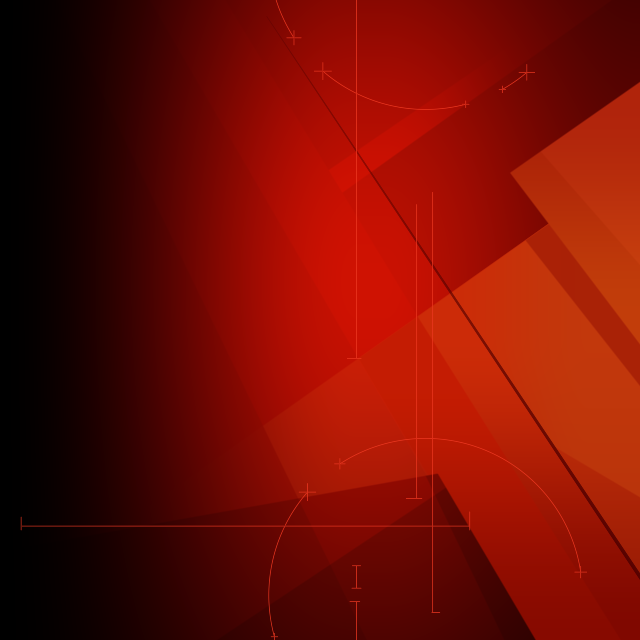
Give the GLSL for this background, as a Shadertoy shader.

```glsl
const vec3 LINE_RED = vec3(0.93, 0.22, 0.13);
const vec3 GROOVE = vec3(0.32, 0.0, 0.0);

// Soft coverage of the half plane to the left of the direction a -> b.
float side(vec2 p, vec2 a, vec2 b, float soft) {
    vec2 d = normalize(b - a), q = p - a;
    return smoothstep(-soft, soft, d.x * q.y - d.y * q.x);
}

float segmentDistance(vec2 p, vec2 a, vec2 b) {
    vec2 d = b - a, q = p - a;
    return length(q - d * clamp(dot(q, d) / dot(d, d), 0.0, 1.0));
}

float ink(float dist, float halfWidth, float px) {
    return 1.0 - smoothstep(halfWidth - 0.5 * px, halfWidth + 0.5 * px, dist);
}

// Distance to a segment with a cap across its end; reach spans the cap.
float ruler(vec2 p, vec2 a, vec2 b, vec2 reach) {
    vec2 d = normalize(b - a), n = vec2(-d.y, d.x);
    float cap = segmentDistance(p, b + n * reach.x, b + n * reach.y);
    return min(segmentDistance(p, a, b), cap);
}

float plusMark(vec2 p, vec2 c, float size) {
    vec2 q = abs(p - c);
    return min(length(vec2(max(q.x - size, 0.0), q.y)),
               length(vec2(q.x, max(q.y - size, 0.0))));
}

// Distance to an arc with a plus mark at each end.
float markedArc(vec2 p, vec2 c, float radius, vec2 angles, vec2 marks) {
    vec2 q = p - c;
    float middle = 0.5 * (angles.x + angles.y);
    float spread = 0.5 * abs(angles.y - angles.x);
    float along = dot(q, vec2(cos(middle), sin(middle)));
    float d = along > length(q) * cos(spread) ? abs(length(q) - radius) : 1.0;
    vec2 first = c + radius * vec2(cos(angles.x), sin(angles.x));
    vec2 last = c + radius * vec2(cos(angles.y), sin(angles.y));
    return min(d, min(plusMark(p, first, marks.x), plusMark(p, last, marks.y)));
}

// Red glow fading to black on the left and to maroon on the right.
vec3 glow(vec2 p) {
    float red = 0.78 * smoothstep(0.0, 0.56, p.x);
    red *= exp(-2.0 * (p.y - 0.56) * (p.y - 0.56));
    red *= mix(1.0, 0.55, smoothstep(0.6, 1.0, p.x));
    return vec3(red, 0.11 * red * red, 0.01 * red);
}

vec3 panels(vec2 p, float px) {
    vec3 base = glow(p);
    vec3 col = base;
    float leftEdge = side(p, vec2(0.297, 0.570), vec2(0.573, 0.0), px);
    float midEdge = side(p, vec2(0.234, 1.0), vec2(0.560, 0.440), px);
    float bandEdge = side(p, vec2(0.352, 1.0), vec2(0.651, 0.508), px);
    float grooveSide = side(p, vec2(0.417, 0.974), vec2(1.0, 0.099), px);

    // Faint upper facets
    col *= mix(0.95, 1.0, leftEdge) * mix(1.0, 1.04, midEdge) * mix(1.0, 0.97, bandEdge);
    float underUpper = side(p, vec2(0.807, 0.935), vec2(0.560, 0.766), px);
    float underLower = side(p, vec2(0.710, 0.824), vec2(0.482, 0.661), px);
    float fade = 1.0 - smoothstep(0.65, 0.82, p.x);
    col *= 1.0 + 0.08 * underUpper * (1.0 - underLower) * fade * bandEdge;
    col *= 1.0 - 0.08 * underLower * grooveSide;

    // Broad lower sheet and its beams
    float sheet = side(p, vec2(0.853, 0.647), vec2(0.560, 0.440), px);
    float beam = sheet * side(p, vec2(0.560, 0.440), vec2(0.684, 0.232), px);
    float band = sheet * side(p, vec2(0.651, 0.508), vec2(0.970, 0.0), px);
    col += vec3(0.03, 0.055, 0.015) * sheet * mix(0.25, 1.0, leftEdge) * smoothstep(0.2, 0.55, p.x);
    vec3 beamColor = mix(vec3(0.53, 0.04, 0.0), vec3(0.77, 0.11, 0.01), smoothstep(0.0, 0.42, p.y));
    vec3 bandColor = mix(vec3(0.50, 0.03, 0.0), vec3(0.80, 0.17, 0.03), smoothstep(0.0, 0.48, p.y));
    col = mix(col, beamColor, beam);
    col = mix(col, bandColor, band);
    float crossEdge = side(p, vec2(0.742, 0.375), vec2(1.0, 0.223), px);
    float amber = band * grooveSide * smoothstep(0.68, 0.92, p.x);
    col = mix(col, vec3(0.75, 0.23, 0.05), amber * mix(0.35, 0.8, crossEdge));
    float shadow = sheet * side(p, vec2(0.823, 0.622), vec2(1.0, 0.397), px);
    col = mix(col, vec3(0.64, 0.11, 0.02), 0.8 * shadow);

    // Dark wedge at the bottom
    float wedge = side(p, vec2(0.684, 0.260), vec2(0.234, 0.180), px)
                * side(p, vec2(0.837, 0.0), vec2(0.684, 0.260), px);
    float strip = side(p, vec2(0.677, 0.232), vec2(0.788, 0.0), px);
    float deep = side(p, vec2(0.560, 0.147), vec2(0.339, 0.0), px);
    vec3 wedgeColor = base * mix(0.80, 0.88, leftEdge) * mix(1.0, 0.86, strip) * mix(1.0, 0.84, deep);
    col = mix(col, wedgeColor, wedge);

    // Tapered groove
    vec2 top = vec2(0.417, 0.974), bottom = vec2(1.0, 0.099);
    float t = clamp((p.x - top.x) / (bottom.x - top.x), 0.0, 1.0);
    float groove = ink(segmentDistance(p, top, bottom + 0.1 * (bottom - top)), mix(0.0007, 0.003, t), px);
    col = mix(col, GROOVE, groove * mix(0.35, 0.9, t));

    // Raised panel at the right
    float raised = side(p, vec2(1.0, 0.872), vec2(0.797, 0.730), px)
                 * side(p, vec2(0.797, 0.730), vec2(1.0, 0.462), px);
    float facet = side(p, vec2(0.846, 0.762), vec2(1.0, 0.586), px);
    vec3 raisedColor = mix(vec3(0.76, 0.24, 0.04), vec3(0.66, 0.12, 0.03), smoothstep(0.5, 0.85, p.y));
    return mix(col, raisedColor + facet * vec3(0.03, 0.02, 0.015), raised);
}

float drafting(vec2 p) {
    // Rulers
    float d = ruler(p, vec2(0.557, 1.1), vec2(0.557, 0.440), vec2(-0.014, 0.007));
    d = min(d, ruler(p, vec2(0.651, 0.680), vec2(0.651, 0.221), vec2(-0.016, 0.008)));
    d = min(d, ruler(p, vec2(0.676, 0.699), vec2(0.676, 0.043), vec2(-0.001, 0.011)));
    d = min(d, ruler(p, vec2(0.384, 0.178), vec2(0.734, 0.178), vec2(-0.006, 0.022)));
    d = min(d, ruler(p, vec2(0.384, 0.178), vec2(0.033, 0.178), vec2(-0.014, 0.006)));
    d = min(d, ruler(p, vec2(0.557, 0.098), vec2(0.557, 0.116), vec2(-0.006, 0.006)));
    d = min(d, ruler(p, vec2(0.557, 0.098), vec2(0.557, 0.081), vec2(-0.007, 0.007)));
    d = min(d, ruler(p, vec2(0.557, -0.1), vec2(0.557, 0.060), vec2(-0.005, 0.010)));

    // Arcs around two centres
    vec2 low = vec2(0.665, 0.070), high = vec2(0.665, 1.074);
    float radius = 0.245;
    d = min(d, markedArc(p, low, radius, vec2(0.148, 2.149), vec2(0.009, 0.008)));
    d = min(d, markedArc(p, low, radius, vec2(2.424, 3.410), vec2(0.013, 0.005)));
    d = min(d, markedArc(p, high, radius, vec2(-2.285, -1.312), vec2(0.013, 0.005)));
    d = min(d, markedArc(p, high, radius, vec2(-1.059, -0.869), vec2(0.005, 0.012)));
    return min(d, markedArc(p, high, radius, vec2(-2.900, -2.567), vec2(0.005, 0.011)));
}

void mainImage(out vec4 fragColor, in vec2 fragCoord) {
    vec2 p = fragCoord / iResolution.xy;
    float px = 1.0 / min(iResolution.x, iResolution.y);
    vec3 col = panels(p, px);
    col = mix(col, LINE_RED, 0.75 * ink(drafting(p), 0.0007, px));
    fragColor = vec4(col, 1.0);
}
```
